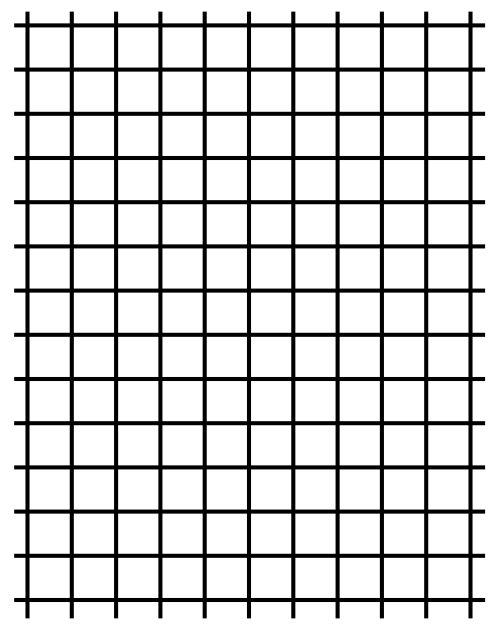
Reproduce this pattern procedurally as a Shadertoy shader.

```glsl
// Plain black square grid on white, with line ends running past the outer crossings.

// Layout in canvas units, origin at the lower left
const vec2 CANVAS = vec2(396.0, 512.0);
const vec2 FIRST_LINE = vec2(21.95, 32.0);    // centre of the first line on each axis
const vec2 SPACING = vec2(35.37, 35.36);
const vec2 LAST_INDEX = vec2(10.0, 13.0);     // 11 upright and 14 level lines
const vec2 INK_MIN = vec2(11.3, 17.3);        // where the line ends stop
const vec2 INK_MAX = vec2(387.3, 502.7);
const float LINE_WIDTH = 3.25;

const vec3 PAPER = vec3(1.0);
const vec3 INK = vec3(0.0);

// Distance on each axis to the nearest of a finite set of lines
vec2 lineDistance(vec2 p) {
    vec2 index = clamp(round((p - FIRST_LINE) / SPACING), vec2(0.0), LAST_INDEX);
    return abs(p - FIRST_LINE - index * SPACING);
}

// Share of a pixel lying inside a signed distance edge, per axis
vec2 coverage(vec2 d, vec2 pixel) {
    return clamp(0.5 - d / pixel, 0.0, 1.0);
}

void mainImage(out vec4 fragColor, in vec2 fragCoord) {
    vec2 pixel = CANVAS / iResolution.xy;
    vec2 p = fragCoord * pixel;

    // x holds upright lines, y holds level lines
    vec2 lines = coverage(lineDistance(p) - 0.5 * LINE_WIDTH, pixel);

    // Each line is cut to length along the other axis
    vec2 extent = coverage(max(INK_MIN - p, p - INK_MAX), pixel);
    lines *= extent.yx;

    float ink = 1.0 - (1.0 - lines.x) * (1.0 - lines.y);
    fragColor = vec4(mix(PAPER, INK, ink), 1.0);
}
```
